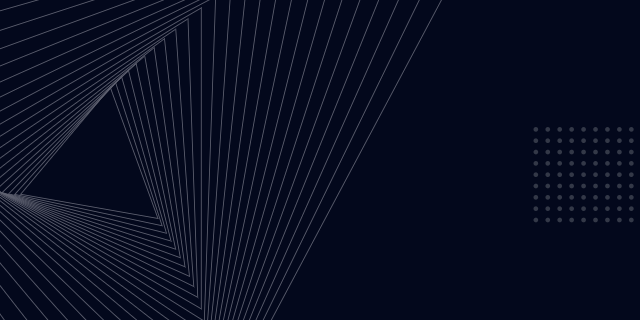
This background is drawn by a WebGL 1 fragment shader. Its source:

```glsl
precision highp float;
// Thin grey outlines of nested triangles that turn, grow and drift over dark navy,
// with a small grid of dots at the right. Each triangle is a distance function
// placed by its step along the spiral; the dots are one cell repeated.

uniform vec2 u_resolution;

// Signed distance to an equilateral triangle with one side facing +x.
float triangle(vec2 p, float inradius) {
  return max(p.x, 0.8660254 * abs(p.y) - 0.5 * p.x) - inradius;
}

// Smooth coverage of a stroke, dimmed when it is thinner than a pixel.
float stroke(float dist, float width, float pixel) {
  float edge = clamp(0.5 + (0.5 * width - abs(dist)) / pixel, 0.0, 1.0);
  return min(edge, width / pixel);
}

// Outlines of the spiral: t runs from the innermost triangle to the outermost.
float spiral(vec2 p, float pixel) {
  float gaps = 1.0;
  for (int i = 0; i < 25; i++) {
    float t = float(i) / 24.0;
    vec2 center = vec2(0.301 + t * (0.076 + t * (0.275 - 0.316 * t)),
                       0.479 + t * (0.330 * t - 0.075));
    float angle = radians(20.0 - 48.0 * t);
    vec2 facing = vec2(cos(angle), sin(angle));
    vec2 q = p - center;
    q = vec2(dot(q, facing), facing.x * q.y - facing.y * q.x);
    float dist = triangle(q, 0.1258 * exp(1.8456 * t));
    gaps *= 1.0 - stroke(dist, 0.0026, pixel);
  }
  return 1.0 - gaps;
}

// Nine by nine dots, counted from the lower left one.
float dotGrid(vec2 p, float pixel) {
  vec2 spacing = vec2(0.0373, 0.0354);
  vec2 origin = vec2(1.6745, 0.3125);
  vec2 cell = clamp(floor((p - origin) / spacing + 0.5), 0.0, 8.0);
  float dist = length(p - origin - cell * spacing) - 0.0072;
  return clamp(0.5 - dist / pixel, 0.0, 1.0);
}

void main() {
  float pixel = 1.0 / u_resolution.y;
  vec2 p = gl_FragCoord.xy * pixel;

  vec3 color = vec3(0.01, 0.03, 0.11);
  color = mix(color, vec3(0.37, 0.38, 0.44), spiral(p, pixel));
  color = mix(color, vec3(0.20, 0.22, 0.28), dotGrid(p, pixel));
  gl_FragColor = vec4(color, 1.0);
}
```
